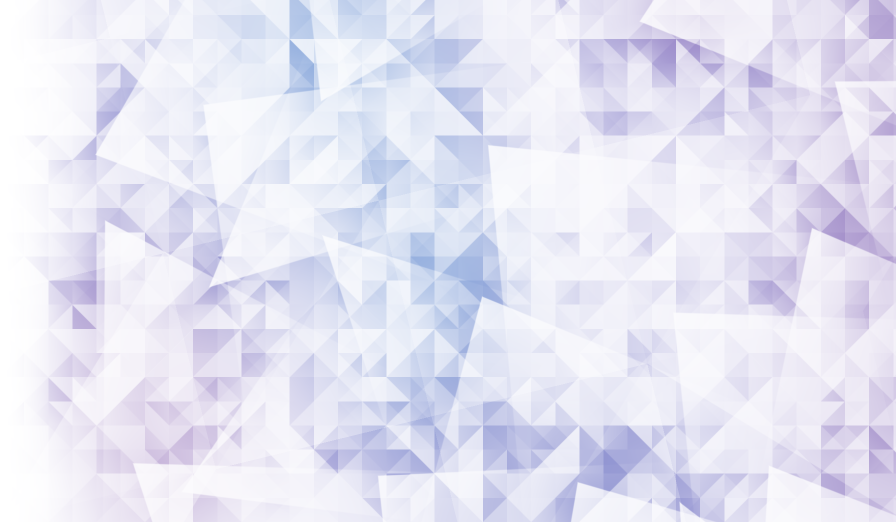
A Shadertoy shader for this background:

```glsl
// Pale crystalline backdrop: soft colour glows on white, broken up by layered
// grids of diagonally split squares, then crossed by large white shards that
// are crisp at their corner and fade away from it.

#define CELL 0.0925          // main mosaic square, in canvas heights
#define MOSAIC_CONTRAST 0.46
#define SHARD_COLUMNS 6
#define SHARD_ROWS 3
#define SHARD_WHITENESS 0.88
#define SHADOW_GAIN 0.75
#define TINT_GAIN 1.05
#define BLUE vec3(0.45, 0.67, 0.87)
#define PERIWINKLE vec3(0.47, 0.51, 0.79)
#define PURPLE vec3(0.53, 0.39, 0.70)
#define MAUVE vec3(0.69, 0.54, 0.76)
#define LAVENDER vec3(0.64, 0.62, 0.84)

float hash(vec2 p) {
    return fract(sin(dot(p, vec2(127.1, 311.7))) * 43758.5453);
}

mat2 rotation(float angle) {
    float c = cos(angle), s = sin(angle);
    return mat2(c, -s, s, c);
}

// Elliptical glow: weight falls off from its centre
float glow(vec2 uv, vec2 center, vec2 radius) {
    vec2 d = (uv - center) / radius;
    return exp(-dot(d, d));
}

// Colour in rgb, strength in a
vec4 tintField(vec2 uv) {
    vec4 sum = vec4(LAVENDER, 1.0) * 0.19;
    sum += vec4(BLUE, 1.0) * 0.30 * glow(uv, vec2(0.36, 0.88), vec2(0.13, 0.30));
    sum += vec4(BLUE, 1.0) * 0.24 * glow(uv, vec2(0.48, 0.45), vec2(0.10, 0.25));
    sum += vec4(PERIWINKLE, 1.0) * 0.36 * glow(uv, vec2(0.62, 0.05), vec2(0.14, 0.26));
    sum += vec4(PERIWINKLE, 1.0) * 0.20 * glow(uv, vec2(0.25, 0.55), vec2(0.12, 0.25));
    sum += vec4(MAUVE, 1.0) * 0.42 * glow(uv, vec2(0.17, 0.18), vec2(0.10, 0.30));
    sum += vec4(PURPLE, 1.0) * 0.50 * glow(uv, vec2(1.02, 0.55), vec2(0.12, 0.60));
    sum += vec4(PURPLE, 1.0) * 0.20 * glow(uv, vec2(0.78, 1.00), vec2(0.08, 0.12));
    float leftFade = smoothstep(0.0, 0.17, uv.x);
    return vec4(sum.rgb / sum.a, sum.a * leftFade);
}

// Squares split on a random diagonal; returns a tint factor averaging one
float mosaic(vec2 p, float size, float seed) {
    vec2 id = floor(p / size), f = fract(p / size);
    if (hash(id + seed) < 0.5) f.x = 1.0 - f.x;
    float edge = 1.0 / (size * iResolution.y);
    float side = smoothstep(-edge, edge, f.x - f.y);
    float tone = mix(hash(id + seed + 17.3), hash(id + seed + 41.7), side);
    float ramp = 0.65 + 0.7 * mix(f.y, f.x, hash(id + seed + 5.9));
    return mix(1.0, 3.0 * tone * tone * ramp, MOSAIC_CONTRAST);
}

// Stack of grids; the fine one only shows in some coarse squares
float facets(vec2 p) {
    float amount = mosaic(p, CELL, 3.0) * mosaic(p, CELL * 2.0, 71.0);
    float patchy = step(0.42, hash(floor(p / CELL) + 29.0));
    amount *= mix(1.0, mosaic(p, CELL * 0.5, 113.0), patchy);
    amount *= mix(1.0, mosaic(p + CELL * 0.5, CELL, 157.0), 0.6);
    vec2 slanted = rotation(0.24) * p;
    amount *= mix(1.0, mosaic(slanted, CELL * 4.6, 211.0), 0.6);
    return amount;
}

// White corners over the mosaic, with deeper tint just outside their edges
float shards(vec2 p, float amount, float aspect) {
    vec2 spacing = vec2(aspect, 1.0) / vec2(SHARD_COLUMNS, SHARD_ROWS);
    float pixel = 0.8 / iResolution.y;
    for (int j = 0; j < SHARD_ROWS; j++)
    for (int i = 0; i < SHARD_COLUMNS; i++) {
        vec2 id = vec2(i, j);
        vec2 jitter = vec2(hash(id + 7.1), hash(id + 13.7));
        vec2 apex = (id + 0.1 + 0.8 * jitter) * spacing;
        float axis = -0.75 + 0.9 * (hash(id + 23.3) - 0.5);
        if (hash(id + 31.9) < 0.3) axis = -axis;
        float halfAngle = mix(0.42, 0.80, hash(id + 47.1));
        float reach = mix(0.28, 0.62, hash(id + 53.9));

        vec2 q = rotation(axis) * (p - apex);
        float inward = q.x * sin(halfAngle) - abs(q.y) * cos(halfAngle);
        float inside = smoothstep(-pixel, pixel, inward);
        float fade = clamp(1.0 - q.x / reach, 0.0, 1.0);
        float shadow = exp(-max(-inward, 0.0) / 0.06 - dot(q, q) / 0.06);
        amount *= 1.0 - SHARD_WHITENESS * inside * fade;
        amount *= 1.0 + SHADOW_GAIN * (1.0 - inside) * shadow;
    }
    return amount;
}

vec3 backdrop(vec2 p, float aspect) {
    vec4 tint = tintField(p / vec2(aspect, 1.0));
    float amount = shards(p, tint.a * facets(p) * TINT_GAIN, aspect);
    amount = 0.9 * (1.0 - exp(-amount / 0.9)) + 0.04 * smoothstep(0.0, 0.2, tint.a);
    return mix(vec3(1.0), tint.rgb, amount);
}

void mainImage(out vec4 fragColor, in vec2 fragCoord) {
    float aspect = iResolution.x / iResolution.y;
    vec3 color = vec3(0.0);
    // Four samples per pixel smooth the grid edges
    for (int k = 0; k < 4; k++) {
        vec2 offset = vec2(k % 2, k / 2) * 0.5 - 0.25;
        color += backdrop((fragCoord + offset) / iResolution.y, aspect);
    }
    fragColor = vec4(color / 4.0, 1.0);
}
```
